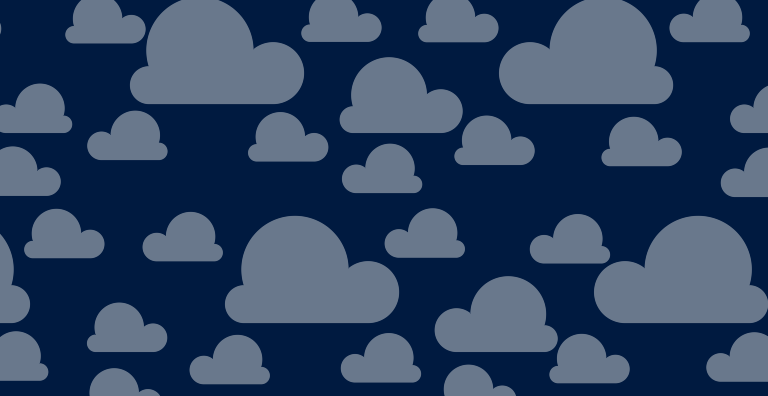
Give the GLSL for this pattern, as a WebGL 2 fragment shader.

```glsl
#version 300 es
precision highp float;
// Flat grey-blue clouds of three sizes scattered over a navy sky.
// Sheared cells each hold one big cloud, one medium cloud and five small ones;
// hashes jitter and mirror them, and distance functions give smooth edges.

uniform vec2 u_resolution;
out vec4 outColor;

const vec3 SKY = vec3(0.0, 0.10, 0.25);
const vec3 CLOUD = vec3(0.41, 0.47, 0.55);

// Lengths are in canvas heights, y measured down from the top edge.
const vec2 ORIGIN = vec2(0.548, 0.263);
const vec2 PERIOD = vec2(0.932, 0.553);
const float ROW_SHIFT = 0.24;
const float BIG = 0.440;
const float MEDIUM = 0.311;
const float SMALL = 0.203;
const vec2 JITTER = vec2(0.05, 0.018);
const int CLOUDS_PER_CELL = 7;
const float EDGE_PIXELS = 0.6;

float hash(vec2 p) {
    return fract(sin(dot(p, vec2(127.1, 311.7))) * 43758.5453);
}

float circle(vec2 p, vec2 center, float radius) {
    return length(p - center) - radius;
}

float box(vec2 p, vec2 center, vec2 halfSize) {
    vec2 d = abs(p - center) - halfSize;
    return length(max(d, 0.0)) + min(max(d.x, d.y), 0.0);
}

// Cloud of unit width standing on y = 0: dome, two end lobes, flat base.
float cloudShape(vec2 p) {
    float dome = circle(p, vec2(-0.098, 0.308), 0.308);
    float smallLobe = circle(p, vec2(-0.391, 0.109), 0.109);
    float largeLobe = circle(p, vec2(0.322, 0.178), 0.178);
    float base = box(p, vec2(-0.034, 0.089), vec2(0.357, 0.089));
    return min(min(dome, base), min(smallLobe, largeLobe));
}

// Distance to cloud number k of a cell; p is relative to the cell anchor.
float cellCloud(vec2 p, vec2 cell, int k) {
    float columnParity = mod(cell.x, 2.0);
    vec2 seed = cell + vec2(float(k) * 7.3, float(k) * 3.1);
    vec2 offset = vec2(0.0);
    float width = SMALL;
    bool mirrored = hash(seed + 5.7) > 0.65;

    if (k == 0) {                       // big cloud at the anchor
        width = BIG;
        mirrored = columnParity > 0.5;
    } else if (k == 1) {                // medium, or small in odd columns
        offset = vec2(0.465, 0.073);
        width = mix(MEDIUM, SMALL, columnParity);
        mirrored = mod(cell.x + cell.y, 2.0) > 0.5;
    } else {
        if (k < 5) {                    // zigzag of three below the anchor
            float i = float(k - 2);
            offset = vec2(0.159 + 0.28 * i, 0.148 + 0.085 * mod(i, 2.0));
        } else {                        // pair above, between the big clouds
            offset = vec2(0.30 + 0.33 * float(k - 5), -0.157);
        }
        offset += JITTER * (vec2(hash(seed), hash(seed + 2.9)) - 0.5);
    }

    vec2 q = (p - offset) / width;
    q.y = -q.y;
    if (mirrored) q.x = -q.x;
    return cloudShape(q) * width;
}

// Distance to the nearest cloud, searching the surrounding cells.
float cloudField(vec2 p) {
    float nearest = 1.0;
    float homeRow = floor((p.y - ORIGIN.y) / PERIOD.y + 0.5);
    for (int j = -1; j <= 1; j++) {
        float row = homeRow + float(j);
        float startX = ORIGIN.x + ROW_SHIFT * row;
        float homeColumn = floor((p.x - startX) / PERIOD.x + 0.5);
        for (int i = -1; i <= 1; i++) {
            vec2 cell = vec2(homeColumn + float(i), row);
            vec2 anchor = vec2(startX, ORIGIN.y) + cell * vec2(PERIOD.x, PERIOD.y);
            for (int k = 0; k < CLOUDS_PER_CELL; k++) {
                nearest = min(nearest, cellCloud(p - anchor, cell, k));
            }
        }
    }
    return nearest;
}

void main() {
    vec2 p = gl_FragCoord.xy / u_resolution.y;
    p.y = 1.0 - p.y;
    float edge = EDGE_PIXELS / u_resolution.y;
    float coverage = 1.0 - smoothstep(-edge, edge, cloudField(p));
    outColor = vec4(mix(SKY, CLOUD, coverage), 1.0);
}
```
